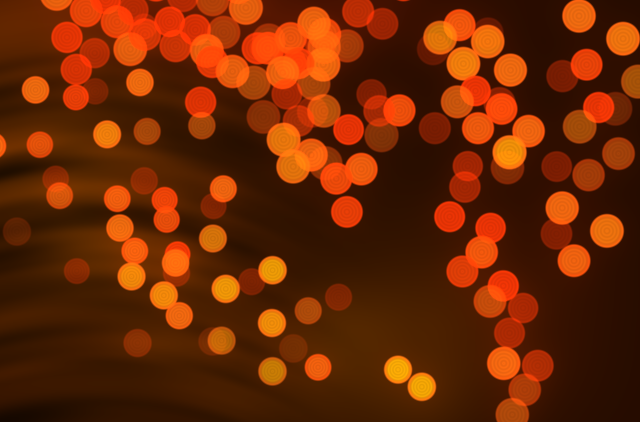
Reproduce this background procedurally as a Shadertoy shader.

```glsl
// Out-of-focus festive lights over a dark, blurred garden.
// Translucent discs are scattered along wide bands by a low-discrepancy
// sequence; soft noise and stretched streaks form the brown backdrop.

const vec3 SHADOW = vec3(0.14, 0.045, 0.0);
const vec3 OLIVE  = vec3(0.33, 0.155, 0.0);
const vec3 EMBER  = vec3(0.58, 0.11, 0.01);
const vec3 RED    = vec3(0.96, 0.21, 0.02);
const vec3 ORANGE = vec3(1.0, 0.43, 0.07);
const vec3 YELLOW = vec3(1.0, 0.70, 0.02);
const float BIG_RADIUS   = 0.0385;  // in canvas heights
const float SMALL_RADIUS = 0.0325;
const float EDGE_BLUR    = 0.0028;
const float OVERLAP_GAIN = 0.22;    // extra light where discs cross
const float HALO         = 0.05;
const float RING_DEPTH   = 0.035;

float hash(vec2 p) {
    vec3 q = fract(p.xyx * vec3(0.1031, 0.1030, 0.0973));
    q += dot(q, q.yzx + 33.33);
    return fract((q.x + q.y) * q.z);
}

float noise(vec2 p) {
    vec2 i = floor(p), f = fract(p);
    f = f * f * (3.0 - 2.0 * f);
    return mix(mix(hash(i), hash(i + vec2(1, 0)), f.x),
               mix(hash(i + vec2(0, 1)), hash(i + vec2(1, 1)), f.x), f.y);
}

float blob(vec2 p, vec2 center, vec2 size) {
    vec2 d = (p - center) / size;
    return exp(-dot(d, d));
}

vec3 backdrop(vec2 p) {
    float olive = 0.75 * blob(p, vec2(0.10, 0.60), vec2(0.45, 0.50))
                + 0.75 * blob(p, vec2(1.02, 0.20), vec2(0.26, 0.22))
                + 0.45 * blob(p, vec2(0.62, 0.18), vec2(0.40, 0.30));
    olive *= 0.65 + 0.7 * noise(p * 5.0 + 3.0);
    vec3 col = mix(SHADOW, OLIVE, clamp(olive, 0.0, 1.0));

    // Blurred grass blades bend across the left side.
    vec2 bent = vec2(p.x * 2.5, p.y * 17.0 + 9.0 * p.x * p.x - 4.0 * p.x);
    float blades = noise(bent) * 0.65 + noise(bent * vec2(1.4, 2.1) + 7.0) * 0.35;
    float leftSide = 1.0 - smoothstep(0.35, 0.95, p.x);
    col *= 1.0 + leftSide * 1.3 * (blades - 0.48);

    // Red spill from lights too blurred to resolve.
    float spill = 0.30 * blob(p, vec2(0.50, 1.00), vec2(0.55, 0.16))
                + 0.12 * blob(p, vec2(1.25, 0.30), vec2(0.22, 0.30));
    return mix(col, EMBER, spill);
}

// Warmth runs from red (0) through orange (0.5) to yellow (1).
vec3 lampColor(float warmth) {
    return mix(mix(RED, ORANGE, smoothstep(0.0, 0.5, warmth)),
               YELLOW, smoothstep(0.5, 1.0, warmth));
}

// Scatters discs in a band of given width from a to b.
void lights(inout vec3 col, vec2 p, float seed, vec2 a, vec2 b, float width,
            int count, float radius, float warmth, float opacity) {
    vec2 side = normalize(vec2(a.y - b.y, b.x - a.x));
    for (int i = 0; i < count; i++) {
        vec2 id = vec2(float(i) + 1.0, seed);
        float pick = hash(id), tone = hash(id + 41.3);
        float along = (float(i) + 0.15 + 0.7 * pick) / float(count);
        float across = fract(id.x * 0.618 + seed * 0.37 + 0.2 * tone) - 0.5;
        vec2 center = mix(a, b, along) + side * across * width;
        float r = radius * mix(0.93, 1.05, tone);
        float d = length(p - center);
        float disc = 1.0 - smoothstep(r - EDGE_BLUR, r + EDGE_BLUR, d);
        float u = d / r;

        float heat = clamp(warmth + 0.9 * (tone - 0.5), 0.0, 1.0);
        vec3 tint = lampColor(heat);
        tint = mix(tint, lampColor(heat * 0.6), smoothstep(0.65, 1.0, u));
        tint *= 1.0 + RING_DEPTH * sin(u * 30.0) * smoothstep(1.0, 0.7, u);
        tint *= 1.0 + 0.10 * smoothstep(0.82, 0.95, u);

        float alpha = opacity * mix(0.62, 1.0, smoothstep(0.08, 0.35, pick));
        col += HALO * opacity * RED * exp(-u * u * 0.45) * (1.0 - disc);
        col = mix(col, tint, alpha * disc) + OVERLAP_GAIN * alpha * disc * col * col;
        col = min(col, vec3(1.0));
    }
}

void mainImage(out vec4 fragColor, in vec2 fragCoord) {
    vec2 p = fragCoord / iResolution.y;
    p.x += 0.5 * (1.515 - iResolution.x / iResolution.y);
    vec3 col = backdrop(p);

    // Faint lights behind everything.
    lights(col, p, 1.0, vec2(0.1, 0.8), vec2(0.7, 0.1), 0.55, 13, SMALL_RADIUS, 0.0, 0.32);
    lights(col, p, 2.0, vec2(0.6, 0.9), vec2(1.45, 0.6), 0.45, 16, BIG_RADIUS, 0.0, 0.38);

    // Crowded garland along the top, with a cluster hanging from it.
    lights(col, p, 3.0, vec2(0.12, 0.93), vec2(0.62, 0.95), 0.20, 21, BIG_RADIUS, 0.12, 0.80);
    lights(col, p, 4.0, vec2(0.44, 0.79), vec2(0.98, 0.99), 0.12, 12, BIG_RADIUS, 0.15, 0.82);
    lights(col, p, 5.0, vec2(0.73, 0.96), vec2(0.70, 0.60), 0.12, 12, BIG_RADIUS, 0.32, 0.84);
    lights(col, p, 6.0, vec2(0.93, 0.80), vec2(0.76, 0.49), 0.10, 6, BIG_RADIUS, 0.28, 0.90);

    // Strands falling on the right.
    lights(col, p, 7.0, vec2(1.12, 0.97), vec2(1.20, 0.60), 0.18, 12, BIG_RADIUS, 0.38, 0.90);
    lights(col, p, 8.0, vec2(1.08, 0.56), vec2(1.27, 0.00), 0.14, 13, BIG_RADIUS, 0.24, 0.90);
    lights(col, p, 9.0, vec2(1.44, 1.00), vec2(1.40, 0.36), 0.17, 11, BIG_RADIUS, 0.30, 0.90);

    // Smaller, yellower lights scattered on the left and at the bottom.
    lights(col, p, 10.0, vec2(0.08, 0.83), vec2(0.50, 0.40), 0.40, 15, SMALL_RADIUS, 0.52, 0.88);
    lights(col, p, 11.0, vec2(0.24, 0.38), vec2(0.80, 0.22), 0.30, 13, SMALL_RADIUS, 0.55, 0.88);
    lights(col, p, 12.0, vec2(0.94, 0.15), vec2(1.01, 0.04), 0.04, 2, SMALL_RADIUS, 0.90, 0.95);

    fragColor = vec4(col, 1.0);
}
```
